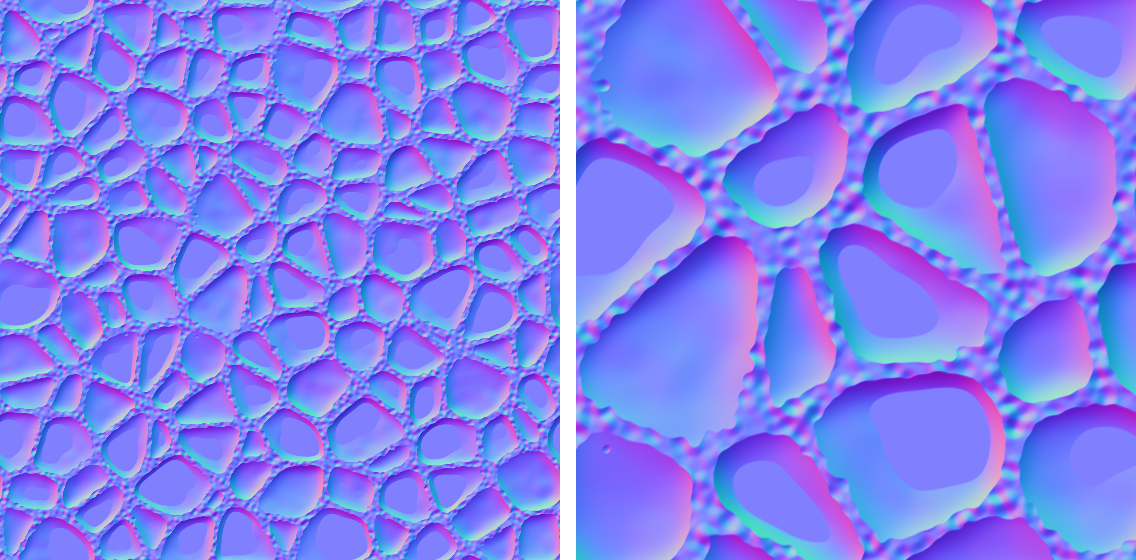
Left, the full canvas; right, a detail of the centre.
Write a WebGL 2 fragment shader that draws this texture map.

```glsl
#version 300 es
precision highp float;
// Tiling normal map of rounded cobblestones set in grainy mortar.
// A wrapping weighted Voronoi diagram gives the stones; their height field
// (bevel, tilt, flat cap) is differentiated and encoded with green downwards.

#define CELLS 12          // stone cells per canvas side
#define JITTER 0.85       // scatter of the stone centres
#define SIZE_SPREAD 0.5   // difference between large and small stones
#define ROUNDING 0.085    // corner softness, in cells
#define GAP 0.045         // half width of the joints, in cells
#define BEVEL 0.11        // falloff width of the stone rim, in cells
#define STONE_HEIGHT 0.16 // height of a stone, in cells
#define TILT 0.26         // strongest slope of a stone top
#define CAPPED_SHARE 0.65 // share of stones worn flat
#define WOBBLE 0.025      // unevenness of the stone faces
#define GRAIN 0.035       // roughness of the mortar
#define STEP 0.0007       // sampling distance for slopes, in canvas units

uniform vec2 u_resolution;
out vec4 fragColor;

// Three random values for a lattice cell, wrapping after n cells
vec3 hash3(ivec2 cell, int n, int seed) {
    ivec2 wrapped = ((cell % n) + n) % n;
    uvec3 v = uvec3(wrapped, seed) * 1664525u + 1013904223u;
    v.x += v.y * v.z; v.y += v.z * v.x; v.z += v.x * v.y;
    v ^= v >> 16u;
    v.x += v.y * v.z; v.y += v.z * v.x; v.z += v.x * v.y;
    return vec3(v >> 8u) / 16777216.0;
}

// Cellular noise: smooth bumps and dents scattered over n by n cells
float bumps(vec2 uv, int n, int seed) {
    vec2 q = uv * float(n);
    ivec2 base = ivec2(floor(q));
    float sum = 0.0;
    for (int y = -1; y <= 1; y++)
    for (int x = -1; x <= 1; x++) {
        ivec2 cell = base + ivec2(x, y);
        vec3 h = hash3(cell, n, seed);
        vec2 offset = vec2(cell) + h.xy - q;
        float falloff = max(0.0, 1.0 - dot(offset, offset));
        sum += (2.0 * h.z - 1.0) * falloff * falloff * falloff;
    }
    return sum;
}

// Stone centre (xy) and size weight (z)
vec3 stoneSeed(ivec2 cell) {
    vec3 h = hash3(cell, CELLS, 1);
    return vec3(vec2(cell) + 0.5 + JITTER * (h.xy - 0.5), SIZE_SPREAD * h.z * h.z);
}

float powerDistance(vec2 q, vec3 seed) {
    vec2 offset = q - seed.xy;
    return dot(offset, offset) - seed.z;
}

float height(vec2 uv) {
    vec2 q = uv * float(CELLS);
    ivec2 base = ivec2(floor(q));

    // Find the stone that owns this point
    float nearest = 1e5;
    ivec2 owner = base;
    for (int y = -2; y <= 2; y++)
    for (int x = -2; x <= 2; x++) {
        ivec2 cell = base + ivec2(x, y);
        float d = powerDistance(q, stoneSeed(cell));
        if (d < nearest) { nearest = d; owner = cell; }
    }

    // Smooth minimum of the distances to its borders
    vec3 stone = stoneSeed(owner);
    float sum = 0.0;
    for (int y = -2; y <= 2; y++)
    for (int x = -2; x <= 2; x++) {
        ivec2 cell = base + ivec2(x, y);
        if (cell == owner) continue;
        vec3 other = stoneSeed(cell);
        float border = (powerDistance(q, other) - nearest)
                     / (2.0 * max(distance(other.xy, stone.xy), 0.05));
        sum += exp(-border / ROUNDING);
    }
    float inside = -ROUNDING * log(max(sum, 1e-20)) - GAP;

    // Tilted dome, worn flat on most stones
    vec3 traits = hash3(owner, CELLS, 2);
    vec2 tilt = TILT * (traits.xy - 0.5);
    float lift = 1.0 - exp(-max(inside, -0.15) / BEVEL);
    float top = STONE_HEIGHT + dot(tilt, q - stone.xy) + WOBBLE * bumps(uv, 3 * CELLS, 3);
    float wear = traits.z / CAPPED_SHARE;
    float cap = wear < 1.0 ? STONE_HEIGHT * mix(0.68, 0.92, wear) : 1.0;
    float dome = min(lift * top, cap);

    float mortar = GRAIN * bumps(uv, 128, 4);
    return max(dome, mortar);
}

void main() {
    vec2 uv = gl_FragCoord.xy / u_resolution;
    vec2 e = vec2(STEP, 0.0);
    vec2 slope = vec2(height(uv + e.xy) - height(uv - e.xy),
                      height(uv + e.yx) - height(uv - e.yx))
               / (2.0 * STEP * float(CELLS));
    vec3 normal = normalize(vec3(-slope.x, slope.y, 1.0));
    fragColor = vec4(0.5 + 0.5 * normal, 1.0);
}
```
